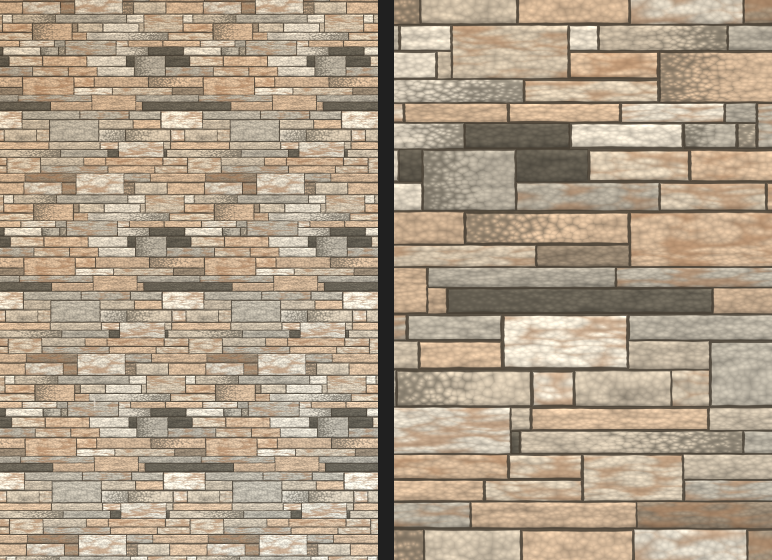
Left, the full canvas; right, a detail of the centre.
Give the GLSL for this texture, as a WebGL 2 fragment shader.

```glsl
#version 300 es
precision highp float;
// Stacked ledger-stone wall: a tile of thin weathered stones, repeated about 2.1 x 3.1 times.

uniform vec2 u_resolution;
out vec4 fragColor;

#define PERIOD 0.3225    // tile size, in canvas heights
#define COURSES 20.0     // thin courses per tile
#define TALL_STONES 11   // stones two courses high, per tile
#define JOINT 0.0034     // joint half width, in tiles
#define GRAIN 0.42       // strength of the stone grain
#define STAIN 0.55       // strength of rust and soot
#define TAU 6.2831853

const vec3 SAND  = vec3(0.77, 0.72, 0.65);
const vec3 PALE  = vec3(0.84, 0.81, 0.76);
const vec3 TAN   = vec3(0.77, 0.67, 0.57);
const vec3 GREY  = vec3(0.67, 0.645, 0.60);
const vec3 BROWN = vec3(0.58, 0.52, 0.45);
const vec3 SOOT  = vec3(0.38, 0.36, 0.32);
const vec3 GAP   = vec3(0.29, 0.26, 0.22);
const vec3 RUST  = vec3(0.73, 0.55, 0.41);

struct Stone {
    vec2 local;   // position from the lower left corner, in tiles
    vec2 size;
    float edge;   // distance to the outline
    float id;
};

float hash(vec2 p) {
    vec3 q = fract(p.xyx * 0.1031);
    q += dot(q, q.yzx + 33.33);
    return fract((q.x + q.y) * q.z);
}

// Distance to the nearest scattered point
float cellular(vec2 p) {
    vec2 cell = floor(p), f = p - cell;
    float nearest = 2.0;
    for (int y = -1; y <= 1; y++)
    for (int x = -1; x <= 1; x++) {
        vec2 o = vec2(x, y), c = cell + o;
        vec2 point = o + vec2(hash(c), hash(c + 57.3)) - f;
        nearest = min(nearest, dot(point, point));
    }
    return sqrt(nearest);
}

// Jittered joint between stones i-1 and i of a course
float jointAt(float i, float count, float row) {
    return i + 0.76 * (hash(vec2(mod(i, count), row + 11.0)) - 0.5);
}

Stone thinStone(vec2 q) {
    float y = q.y * COURSES, row = floor(y);
    float count = 3.0 + floor(3.0 * hash(vec2(row, 3.7)));
    float x = fract(q.x + hash(vec2(row, 8.1))) * count, i = floor(x);
    if (x < jointAt(i, count, row)) i -= 1.0;
    else if (x >= jointAt(i + 1.0, count, row)) i += 1.0;
    float left = jointAt(i, count, row);
    Stone s;
    s.size = vec2((jointAt(i + 1.0, count, row) - left) / count, 1.0 / COURSES);
    s.local = vec2((x - left) / count, (y - row) / COURSES);
    vec2 d = min(s.local, s.size - s.local);
    s.edge = min(d.x, d.y);
    s.id = hash(vec2(mod(i, count) + 5.0, row * 1.7 + 2.0));
    return s;
}

// Thin courses, interrupted by stones two courses high
Stone findStone(vec2 q) {
    Stone s = thinStone(q);
    for (int k = 0; k < TALL_STONES; k++) {
        float n = float(k);
        float row = floor(n * COURSES / float(TALL_STONES));
        vec2 size = vec2(mix(0.15, 0.30, hash(vec2(n, 21.0))), 2.0 / COURSES);
        vec2 corner = vec2(fract(n * 0.618 + 0.2), row / COURSES);
        vec2 delta = fract(q - corner - 0.5 * size + 0.5) - 0.5;
        vec2 v = abs(delta) - 0.5 * size;
        float box = length(max(v, 0.0)) + min(max(v.x, v.y), 0.0);
        if (box < 0.0) s = Stone(delta + 0.5 * size, size, -box, hash(vec2(n, 31.0)) * 0.9);
        else s.edge = min(s.edge, box);
    }
    return s;
}

vec3 stoneColor(float h) {
    vec3 c = mix(SAND, PALE, step(0.27, h));
    c = mix(c, TAN, step(0.48, h));
    c = mix(c, GREY, step(0.70, h));
    c = mix(c, BROWN, step(0.87, h));
    return mix(c, SOOT, step(0.955, h));
}

void main() {
    vec2 p = gl_FragCoord.xy / u_resolution.y;
    vec2 uv = gl_FragCoord.xy / u_resolution;
    float blur = 0.7 / (u_resolution.y * PERIOD);

    // Slightly leaning tile grid with uneven course heights
    vec2 q = vec2(p.x + 0.007 * p.y, p.y) / PERIOD + vec2(0.0, 0.12);
    q.y += 0.011 * sin(TAU * 3.0 * q.y) + 0.004 * sin(TAU * 7.0 * q.y + 1.0);
    Stone s = findStone(fract(q));
    float tone = hash(vec2(s.id * 91.0, 4.0)), kind = hash(vec2(s.id * 67.0, 9.0));
    vec2 m = s.local + vec2(s.id * 37.0, tone * 23.0);

    // Mineral grain: blotches, drawn-out streaks and speckle
    float blotch = cellular(m * vec2(9.0, 19.0));
    float streak = cellular(m * vec2(16.0, 75.0) + blotch);
    float speckle = cellular(m * vec2(75.0, 130.0));
    float vein = sin(m.y * 210.0 + 5.0 * blotch + 2.0 * sin(m.x * 24.0));
    float grain = 0.5 * (streak - 0.45) + 0.55 * (speckle - 0.45) + 0.25 * (blotch - 0.45);
    grain += 0.09 * vein * step(0.4, kind);
    vec3 color = stoneColor(s.id) * (0.96 + 0.13 * tone) * (1.0 - GRAIN * grain);

    // Rust on some stones, soot creeping in from one end on others
    float patches = smoothstep(0.35, 0.75, 0.6 * blotch + 0.5 * streak);
    color = mix(color, RUST, STAIN * patches * step(0.66, kind));
    float along = s.local.x / s.size.x;
    float creep = smoothstep(0.35, 1.0, mix(along, 1.0 - along, step(0.5, tone)) + 0.6 * (speckle - 0.5));
    color = mix(color, SOOT, STAIN * creep * step(kind, 0.22));

    // Lit upper lip, shaded foot, then the rough dark joint
    float top = s.size.y - s.local.y;
    color *= 1.0 + 0.09 * smoothstep(0.013, 0.004, top);
    color *= 1.0 - 0.20 * smoothstep(0.012, 0.0, s.local.y);
    float width = JOINT * (0.35 + 0.8 * tone + 0.5 * (streak - 0.45));
    color = mix(GAP, color, 0.12 + 0.88 * smoothstep(width - blur, width + blur, s.edge));

    // Warm dim light above, cool bright light at the lower right, faint uneven wash
    float light = clamp(0.65 * (1.0 - uv.y) + 0.35 * uv.x, 0.0, 1.0);
    color *= mix(vec3(0.96, 0.92, 0.86), vec3(1.04, 1.06, 1.07), light);
    color *= 1.0 + 0.015 * sin(5.0 * p.x + 3.0 * sin(4.0 * p.y));

    // A single pale scuff
    vec2 scuff = (p - vec2(0.169, 0.28)) / vec2(0.003, 0.016);
    color = mix(color, PALE * 1.08, 0.7 * smoothstep(1.0, 0.4, length(scuff) + 0.4 * speckle));
    fragColor = vec4(clamp(color, 0.0, 1.0), 1.0);
}
```
